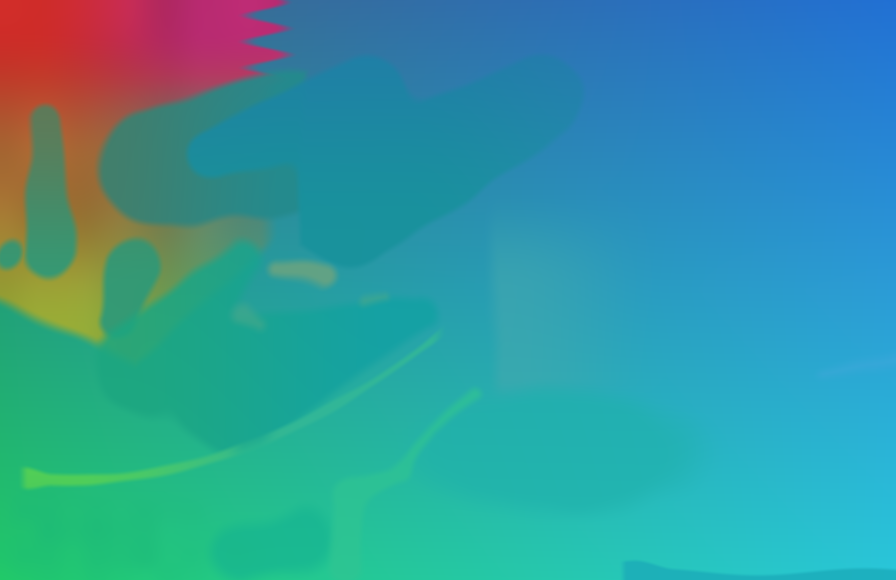
Write a Shadertoy shader that draws this texture map.

```glsl
float hash(vec2 p) {
    return fract(sin(dot(p, vec2(127.1, 311.7))) * 43758.5453);
}

float noise(vec2 p) {
    vec2 i = floor(p), f = fract(p);
    f = f * f * (3.0 - 2.0 * f);
    return mix(mix(hash(i), hash(i + vec2(1, 0)), f.x),
               mix(hash(i + vec2(0, 1)), hash(i + vec2(1, 1)), f.x), f.y);
}

// Capsule whose radius runs from ra to rb
float taper(vec2 p, vec2 a, vec2 b, float ra, float rb) {
    vec2 ab = b - a;
    float t = clamp(dot(p - a, ab) / dot(ab, ab), 0.0, 1.0);
    return length(p - a - ab * t) - mix(ra, rb, t);
}

float ellipse(vec2 p, vec2 center, vec2 radii) {
    return (length((p - center) / radii) - 1.0) * min(radii.x, radii.y);
}

float smin(float a, float b, float k) {
    float h = max(k - abs(a - b), 0.0) / k;
    return min(a, b) - h * h * k * 0.25;
}

float cover(float d, float soft) {
    return 1.0 - smoothstep(-soft, soft, d);
}

vec3 coolWash(vec2 uv) {
    vec3 low = mix(vec3(0.13, 0.79, 0.41), vec3(0.16, 0.78, 0.85), uv.x);
    vec3 mid = mix(vec3(0.13, 0.62, 0.47), vec3(0.17, 0.61, 0.84), pow(uv.x, 0.8));
    vec3 high = mix(vec3(0.25, 0.42, 0.50), vec3(0.13, 0.44, 0.83), uv.x);
    return uv.y < 0.5 ? mix(low, mid, uv.y * 2.0) : mix(mid, high, uv.y * 2.0 - 1.0);
}

vec3 warmWash(vec2 p) {
    vec3 col = mix(vec3(0.62, 0.66, 0.18), vec3(0.68, 0.40, 0.17), smoothstep(0.42, 0.72, p.y));
    vec3 red = mix(vec3(0.84, 0.16, 0.14), vec3(0.74, 0.15, 0.43), smoothstep(0.05, 0.36, p.x));
    return mix(col, red, smoothstep(0.70, 0.95, p.y));
}

void mainImage(out vec4 fragColor, in vec2 fragCoord) {
    vec2 uv = fragCoord / iResolution.xy;
    vec2 p = uv * vec2(1.542, 1.0);
    vec2 q = p + 0.014 * (vec2(noise(p * 15.0), noise(p * 15.0 + 40.0)) - 0.5);
    vec3 cool = coolWash(uv);
    vec3 col = cool;

    // Pale haze with an upright left edge
    float haze = smoothstep(0.835, 0.865, q.x) * (1.0 - smoothstep(0.87, 1.15, p.x));
    haze *= smoothstep(0.30, 0.35, p.y) * (1.0 - smoothstep(0.5, 0.68, p.y));
    col = mix(col, vec3(0.27, 0.66, 0.68), haze * 0.55);
    col = mix(col, vec3(0.12, 0.69, 0.67), 0.6 * cover(ellipse(q, vec2(0.96, 0.22), vec2(0.24, 0.105)), 0.025));

    // Warm corner with a fingered right edge
    float rim = 0.46 + 0.032 * cos((p.y - 0.996) * 139.0) * smoothstep(0.84, 0.88, p.y);
    float ground = max(0.48 - 0.45 * p.x, 0.39 + 0.9 * (p.x - 0.25));
    float warm = cover(q.x - rim, 0.018) * smoothstep(-0.015, 0.015, q.y - ground);
    float fade = mix(0.92, 0.28, smoothstep(0.1, 0.48, p.x));
    warm *= mix(fade, 0.95, smoothstep(0.78, 0.88, p.y));
    col = mix(col, warmWash(p), warm);
    col *= 1.0 + 0.12 * warm * (noise(p * vec2(14.0, 8.0)) - 0.5);

    // Muted left lobe, then the large teal lobe
    float lobe = taper(q, vec2(0.27, 0.71), vec2(0.48, 0.755), 0.10, 0.125);
    lobe = max(lobe, q.x - 0.52);
    vec3 moss = mix(vec3(0.24, 0.50, 0.43), vec3(0.14, 0.54, 0.55), smoothstep(0.16, 0.5, p.x));
    col = mix(col, moss, 0.95 * cover(lobe, 0.009));
    float leaf = max(taper(q, vec2(0.60, 0.655), vec2(0.93, 0.83), 0.115, 0.075), 0.515 - q.x);
    leaf = smin(leaf, taper(q, vec2(0.37, 0.735), vec2(0.63, 0.83), 0.045, 0.075), 0.03);
    vec3 teal = mix(vec3(0.09, 0.57, 0.61), vec3(0.12, 0.49, 0.66), smoothstep(0.6, 1.0, p.y));
    float leafFade = 1.0 - 0.4 * smoothstep(0.7, 1.02, p.x);
    col = mix(col, teal, 0.9 * leafFade * cover(leaf, 0.008));

    // Green openings in the warm corner
    float gap = taper(q, vec2(0.08, 0.79), vec2(0.086, 0.56), 0.027, 0.043);
    gap = min(gap, taper(q, vec2(0.228, 0.545), vec2(0.20, 0.448), 0.043, 0.03));
    gap = min(gap, length(q - vec2(0.016, 0.563)) - 0.022);
    vec3 fern = mix(vec3(0.18, 0.60, 0.47), vec3(0.34, 0.49, 0.36), smoothstep(0.5, 0.82, p.y));
    col = mix(col, fern, 0.93 * cover(gap, 0.008));

    // Lower petals bounded by a rising curve
    float arc = 0.172 + 0.62 * (p.x - 0.12) * (p.x - 0.12);
    float petal = taper(q, vec2(0.422, 0.555), vec2(0.25, 0.37), 0.028, 0.085);
    petal = smin(petal, taper(q, vec2(0.73, 0.46), vec2(0.40, 0.34), 0.028, 0.12), 0.03);
    petal = max(petal, arc - p.y);
    vec3 jade = mix(vec3(0.11, 0.65, 0.50), vec3(0.07, 0.63, 0.64), smoothstep(0.2, 0.7, p.x));
    col = mix(col, jade, 0.85 * cover(petal, 0.012));

    // Beige touches beside the petals
    float touch = cover(taper(q, vec2(0.475, 0.54), vec2(0.555, 0.523), 0.012, 0.018), 0.010);
    col = mix(col, vec3(0.42, 0.64, 0.50), 0.85 * touch);
    touch = cover(taper(q, vec2(0.42, 0.462), vec2(0.45, 0.444), 0.018, 0.009), 0.012);
    touch += cover(taper(q, vec2(0.63, 0.48), vec2(0.665, 0.484), 0.008, 0.005), 0.010);
    col = mix(col, vec3(0.28, 0.66, 0.54), 0.6 * touch);

    // Bright line along the arc
    float width = 0.005 + 0.005 * noise(vec2(p.x * 14.0, 3.0)) + 0.009 * (1.0 - smoothstep(0.04, 0.09, p.x));
    float line = cover(abs(p.y - arc) * 0.9 - width, 0.005);
    line *= smoothstep(0.03, 0.05, p.x) * (1.0 - smoothstep(0.74, 0.77, p.x));
    line *= 1.0 - 0.7 * cover(abs(p.x - 0.435) - 0.03, 0.02);
    vec3 lime = mix(vec3(0.35, 0.82, 0.32), vec3(0.20, 0.72, 0.59), smoothstep(0.1, 0.55, p.x));
    col = mix(col, lime, 0.85 * line);

    // Second pale stem and the dark pool beside it
    float pool = taper(q, vec2(0.41, 0.04), vec2(0.52, 0.07), 0.045, 0.05);
    col = mix(col, vec3(0.08, 0.70, 0.57), 0.65 * cover(pool, 0.018));
    float stem = taper(q, vec2(0.815, 0.325), vec2(0.74, 0.26), 0.010, 0.007);
    stem = min(stem, taper(q, vec2(0.74, 0.26), vec2(0.69, 0.19), 0.007, 0.013));
    stem = smin(stem, taper(q, vec2(0.69, 0.19), vec2(0.60, 0.145), 0.013, 0.025), 0.02);
    stem = smin(stem, taper(q, vec2(0.60, 0.145), vec2(0.59, 0.02), 0.025, 0.026), 0.02);
    col = mix(col, vec3(0.19, 0.77, 0.57), 0.65 * cover(stem, 0.009));

    // Mottling, faint right wisps and the lower right shore
    float mottle = noise(p * 24.0) * cover(ellipse(p, vec2(0.14, 0.06), vec2(0.25, 0.09)), 0.04);
    col = mix(col, vec3(0.10, 0.71, 0.47), 0.45 * mottle);
    float wisp = cover(taper(q, vec2(1.42, 0.352), vec2(1.54, 0.385), 0.006, 0.008), 0.015);
    col = mix(col, vec3(0.29, 0.66, 0.87), 0.4 * wisp);
    float shore = 0.014 + 0.006 * sin(p.x * 17.0 + 1.4) + 0.014 * (1.0 - smoothstep(1.09, 1.16, p.x));
    float bank = cover(p.y - shore, 0.004) * smoothstep(1.065, 1.08, p.x);
    col = mix(col, vec3(0.10, 0.66, 0.72), 0.75 * bank);

    fragColor = vec4(col, 1.0);
}
```
